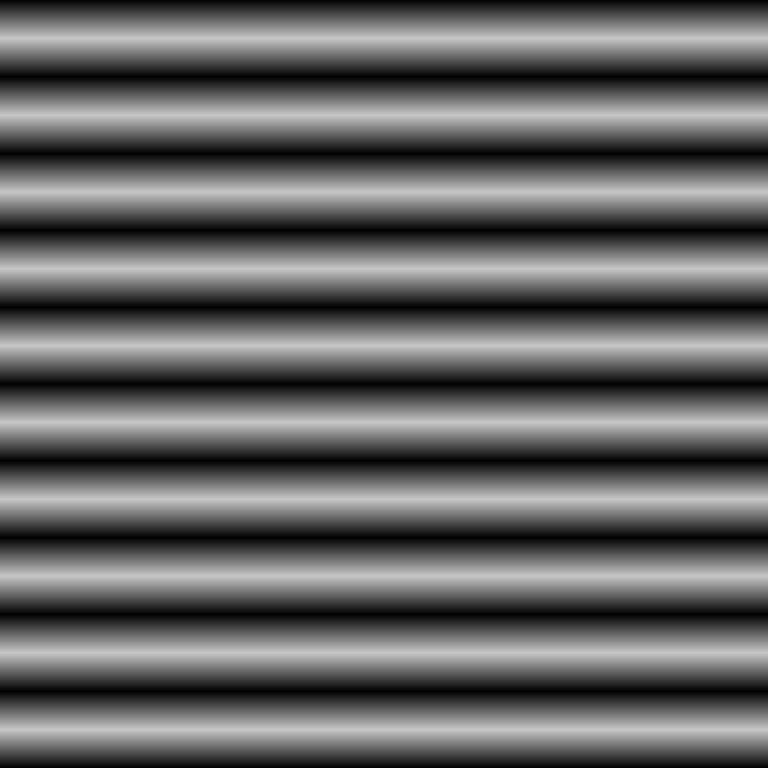
A WebGL 2 fragment shader for this pattern:

```glsl
#version 300 es
precision highp float;
// Ten horizontal bands, each ramping from black up to light grey and back.

uniform vec2 u_resolution;
out vec4 fragColor;

const float BAND_COUNT = 10.0;
const vec3 VALLEY_COLOR = vec3(0.0);
const vec3 RIDGE_COLOR = vec3(0.78);

// Absolute value with its crease rounded over the given width.
float softAbs(float x, float width) {
    return sqrt(x * x + width * width);
}

// Periodic triangle wave: 0 at whole numbers, 1 halfway between them.
float triangleWave(float x, float softness) {
    float toValley = fract(x + 0.5) - 0.5;
    float toRidge = fract(x) - 0.5;
    float rise = 2.0 * softAbs(toValley, softness);
    float fall = 1.0 - 2.0 * softAbs(toRidge, softness);
    // Each half of the ramp uses the crease nearest to it.
    return abs(toValley) < 0.25 ? rise : fall;
}

// Blends the band colours by height on the ramp.
vec3 bandColor(float y, float count, float pixel) {
    float height = triangleWave(y * count, 0.25 * pixel * count);
    return mix(VALLEY_COLOR, RIDGE_COLOR, clamp(height, 0.0, 1.0));
}

void main() {
    vec2 uv = gl_FragCoord.xy / u_resolution;
    float pixel = 1.0 / u_resolution.y;
    fragColor = vec4(bandColor(uv.y, BAND_COUNT, pixel), 1.0);
}
```
